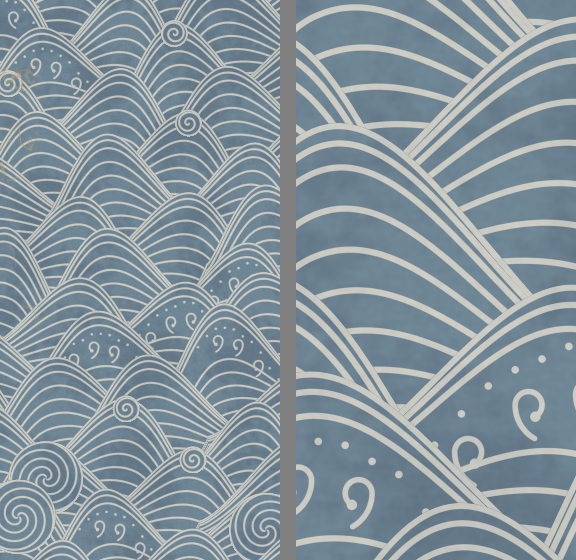
Left, the full canvas; right, a detail of the centre.
Write a Shadertoy shader that draws this pattern.

```glsl
// Layered ocean waves in cream line work on worn slate-blue paper.
// Staggered rows of leaning hills are painted back to front; each is filled
// with contour lines that gather at one foot, and some carry foam or spirals.

const float PI = 3.14159265;
const float LINE = 0.0037;                 // half width of a drawn line
const vec2 PITCH = vec2(0.42, 0.15);       // column and row spacing of the hills
const vec3 BLUE = vec3(0.435, 0.525, 0.585);
const vec3 DEEP_BLUE = vec3(0.388, 0.468, 0.53);
const vec3 CREAM = vec3(0.815, 0.81, 0.775);
const vec3 OCHRE = vec3(0.70, 0.63, 0.47);

vec2 hash2(vec2 p) {
    return fract(sin(vec2(dot(p, vec2(127.1, 311.7)), dot(p, vec2(269.5, 183.3)))) * 43758.5);
}

// Gradient noise, roughly -0.7 to 0.7
float cornerSlope(vec2 cell, vec2 f, vec2 corner) {
    return dot(hash2(cell + corner) * 2.0 - 1.0, f - corner);
}
float noise(vec2 p) {
    vec2 i = floor(p), f = fract(p), u = f * f * (3.0 - 2.0 * f);
    return mix(mix(cornerSlope(i, f, vec2(0, 0)), cornerSlope(i, f, vec2(1, 0)), u.x),
               mix(cornerSlope(i, f, vec2(0, 1)), cornerSlope(i, f, vec2(1, 1)), u.x), u.y);
}
float fbm(vec2 p) {
    float sum = 0.0, amp = 1.0;
    for (int i = 0; i < 4; i++) {
        sum += amp * noise(p);
        p = p * 2.1 + 7.3;
        amp *= 0.55;
    }
    return sum;
}

// Distance to an arc centred on the angle "mid", reaching "span" to each side
float arc(vec2 p, float radius, float mid, float span) {
    float c = cos(mid), s = sin(mid);
    p = vec2(c * p.x + s * p.y, abs(c * p.y - s * p.x));
    return atan(p.y, p.x) < span ? abs(length(p) - radius)
                                 : length(p - radius * vec2(cos(span), sin(span)));
}

// Outline of a hill leaning to the side of "lean" (-1 or 1)
float hillHeight(float x, vec2 size, float lean) {
    float u = x / size.x;
    u -= 0.2 * lean * max(0.0, 1.0 - u * u);
    float bell = max(cos(clamp(u, -1.0, 1.0) * PI * 0.5), 0.0);
    return size.y * pow(bell, 1.3) - 0.6 * max(abs(u) - 1.0, 0.0);
}

// Contour number below the outline; contours crowd at the trailing foot
float contour(vec2 p, vec2 size, float lean) {
    float spacing = 0.05 * mix(0.3, 1.0, smoothstep(-1.0, 0.3, p.x * lean / size.x));
    return (hillHeight(p.x, size, lean) - p.y) / spacing;
}

// Hooked curls under a string of droplets, following the crown
float foam(vec2 p, vec2 size, float lean) {
    float xc = round(p.x / 0.072) * 0.072;
    vec2 q = vec2((p.x - xc) * lean, p.y - hillHeight(xc, size, lean) + 0.125);
    float curl = min(arc(q, 0.016, PI / 3.0, PI / 1.5),
                     arc(q - vec2(0.03, 0.0), 0.046, PI * 1.167, PI / 6.0)) - LINE * 0.9;
    curl = min(curl, length(q - vec2(0.008, -0.0139)) - 0.0062);
    float xd = (floor(p.x / 0.032) + 0.5) * 0.032;
    float lift = 0.018 * hash2(vec2(xd * 91.0, size.x)).x;
    float droplet = length(vec2(p.x - xd, p.y - hillHeight(xd, size, lean) + 0.067 + lift)) - 0.0045;
    return min(abs(xc) < 0.55 * size.x ? curl : 1.0, abs(xd) < 0.6 * size.x ? droplet : 1.0);
}

// Signed distance to the arms of a spiral with its rim
float spiral(vec2 p, float radius, float arms, float gap) {
    float r = max(length(p), 0.001);
    float s = arms * atan(p.y, p.x) / (2.0 * PI) + r / gap;
    float slope = length(vec2(1.0 / gap, arms / (2.0 * PI * r)));
    float arm = abs(s - round(s)) / slope - min(LINE, 0.25 / slope);
    return min(arm, abs(r - radius) - LINE);
}

// Returns (line ink, coverage) of one hill; "kind" picks its ornament
vec2 hill(vec2 p, vec2 size, float lean, float kind, float px) {
    const float STEP = 0.001;
    float s = contour(p, size, lean);
    float slopeX = (contour(p + vec2(STEP, 0), size, lean) - s) / STEP;
    float slopeY = (contour(p + vec2(0, STEP), size, lean) - s) / STEP;
    float slope = length(vec2(slopeX, slopeY));
    float width = min(LINE, 0.23 / slope);
    float nearest = round(s);
    bool foamy = kind > 0.2 && kind < 0.45;
    float line = foamy && nearest > 1.5 && nearest < 3.5 ? 1.0 : abs(s - nearest) / slope;
    line = min(line, abs(s - 0.42) / slope) - width;
    if (foamy) line = min(line, foam(p, size, lean));
    float body = -s / slope - width;

    // Large whirl or small breaking crest at the top
    if (kind < 0.2) {
        bool whirl = kind < 0.1;
        float radius = whirl ? 0.13 : 0.045;
        vec2 q = p - vec2(lean * 0.06, size.y - radius + 0.01);
        q.x *= lean;
        float disc = length(q) - radius - LINE;
        if (disc < 0.0) line = spiral(q, radius, whirl ? 3.0 : 1.0, whirl ? 0.031 : 0.022);
        body = min(body, disc);
    }
    return 1.0 - smoothstep(-px, px, vec2(line, body));
}

void mainImage(out vec4 fragColor, in vec2 fragCoord) {
    vec2 p = fragCoord / iResolution.x;
    float px = 0.75 / iResolution.x;

    // Hills from the back row to the front row
    float ink = 0.0;
    float topRow = ceil((p.y + 0.3) / PITCH.y);
    for (int i = 0; i < 7; i++) {
        float row = topRow - float(i);
        float shift = 0.5 * mod(row, 2.0);
        float middle = round(p.x / PITCH.x - shift);
        for (float c = -1.0; c < 1.5; c++) {
            vec2 id = vec2(middle + c, row);
            vec2 jitter = hash2(id + 3.7) - 0.5, trait = hash2(id + 19.1);
            vec2 base = vec2(id.x + shift, row) * PITCH + jitter * vec2(0.11, 0.06);
            vec2 size = mix(vec2(0.24, 0.23), vec2(0.31, 0.30), hash2(id + 41.3));
            vec2 wave = hill(p - base, size, trait.x < 0.5 ? -1.0 : 1.0, trait.y, px);
            ink = mix(ink, wave.x, wave.y);
        }
    }

    // Mottled paper, darker near the top corner, with fine grain
    float mottle = fbm(p * 5.0) + 0.5 * noise(p * 38.0);
    float corner = smoothstep(0.55, 0.0, distance(p, vec2(0.9, 1.95)));
    float shade = smoothstep(-0.25, 0.4, mottle + 0.35 * corner);
    vec3 color = mix(mix(BLUE, DEEP_BLUE, shade), CREAM, ink * (0.97 - 0.08 * shade));
    color += 0.022 * noise(p * 110.0) + 0.012 * noise(p * vec2(30.0, 160.0));

    // Thin ochre stains along the left side
    float vein = 1.0 - smoothstep(0.0, 0.07, abs(fbm(p * vec2(9.0, 6.0) + 4.0)));
    float patchMask = smoothstep(0.2, 0.08, p.x) * smoothstep(0.05, 0.3, noise(p * 6.0 + 2.0));
    color = mix(color, OCHRE, 0.65 * vein * patchMask * smoothstep(0.75, 0.9, p.y));
    fragColor = vec4(color, 1.0);
}
```
